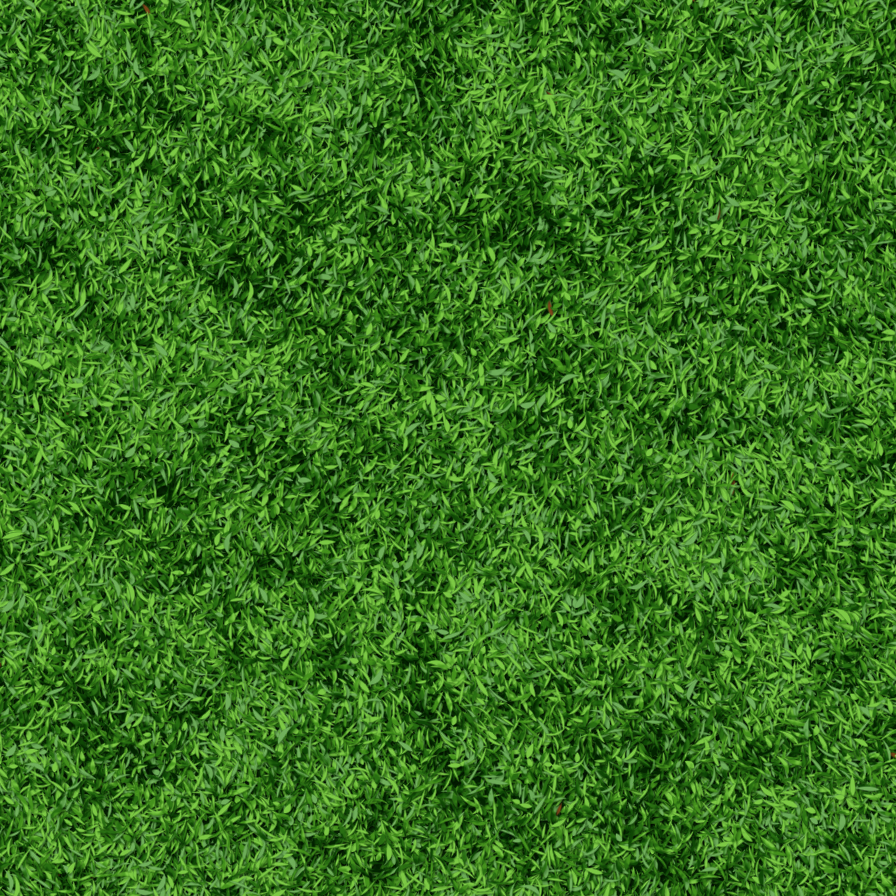
Write a WebGL 1 fragment shader that draws this texture.

```glsl
precision highp float;
uniform vec2 u_resolution;

vec4 hash4(vec2 p) {
  float seed = dot(p, vec2(127.1, 311.7));
  return fract(sin(seed + vec4(0.0, 1.7, 3.1, 4.9)) * 43758.5453);
}

float noise(vec2 p) {
  vec2 i = floor(p), f = fract(p);
  f = f * f * (3.0 - 2.0 * f);
  float low = mix(hash4(i).x, hash4(i + vec2(1.0, 0.0)).x, f.x);
  float high = mix(hash4(i + vec2(0.0, 1.0)).x, hash4(i + 1.0).x, f.x);
  return mix(low, high, f.y);
}

// Greens from deep shade to sunlit tip
vec3 grassColor(float tone) {
  vec3 c = vec3(0.01, 0.14, 0.0);
  c = mix(c, vec3(0.06, 0.28, 0.02), smoothstep(0.02, 0.18, tone));
  c = mix(c, vec3(0.16, 0.43, 0.07), smoothstep(0.22, 0.38, tone));
  c = mix(c, vec3(0.27, 0.57, 0.11), smoothstep(0.46, 0.62, tone));
  return mix(c, vec3(0.49, 0.79, 0.27), smoothstep(0.68, 0.90, tone));
}

// Signed distance to a bent, tapered blade centred at the origin
float bladeDistance(vec2 q, float halfLength, float halfWidth, float bend) {
  float v = q.y / halfLength;
  float x = q.x - bend * q.y * q.y;
  return abs(x) - halfWidth * (1.0 - v * v) * (1.0 - 0.3 * v);
}

float coverage(float dist, float v, float blur) {
  return clamp(0.5 - dist / blur, 0.0, 1.0) * (1.0 - smoothstep(0.8, 1.1, abs(v)));
}

void main() {
  vec2 p = gl_FragCoord.xy / u_resolution.y;
  float blur = max(0.0019, 1.0 / u_resolution.y);

  // Clumps, hollows and fine mottling shared by all blades
  float patchTone = 0.34 * (noise(p * 38.0) - 0.5) + 0.34 * (noise(p * 19.0 + 5.0) - 0.5);
  patchTone += 0.16 * (noise(p * 7.0 + 9.0) - 0.5);
  float mottle = 0.34 * (noise(p * 210.0 + 3.0) - 0.5);
  float patchLean = 1.3 * (noise(p * 4.0 + 31.0) - 0.5);
  vec3 color = mix(vec3(0.0, 0.07, 0.0), vec3(0.05, 0.22, 0.02), noise(p * 150.0));

  // Layers of blades, from the ground up
  for (int layer = 0; layer < 15; layer++) {
    float depth = float(layer) / 14.0;
    vec2 grid = p * 60.0 + float(layer) * vec2(0.37, 0.61);
    vec2 cell = floor(grid);
    for (int j = -1; j <= 1; j++) {
      for (int i = -1; i <= 1; i++) {
        vec2 id = cell + vec2(float(i), float(j));
        vec4 place = hash4(id + float(layer) * vec2(17.3, 5.9));
        vec4 look = hash4(id + float(layer) * vec2(7.7, 23.1) + 71.0);

        float angle = (place.z + place.w - 1.0) * 2.0 + patchLean;
        vec2 along = vec2(sin(angle), cos(angle));
        vec2 across = vec2(along.y, -along.x);
        vec2 offset = (grid - id - place.xy) / 60.0;
        vec2 q = vec2(dot(offset, across), dot(offset, along));

        float halfLength = mix(0.005, 0.015, look.x);
        float halfWidth = 0.0013 + 0.0021 * look.y * look.y * look.y;
        float bend = (look.z - 0.5) * 50.0;
        float v = q.y / halfLength;

        // Soft shadow cast to the lower right
        vec2 shift = vec2(-0.001, 0.0012);
        vec2 s = q + vec2(dot(shift, across), dot(shift, along));
        float shade = coverage(bladeDistance(s, halfLength, halfWidth, bend), s.y / halfLength, 0.005);
        color *= 1.0 - shade * vec3(0.46, 0.36, 0.50);

        // Blade lit towards its tip and along one side
        float side = clamp((q.x - bend * q.y * q.y) / halfWidth, -1.0, 1.0);
        float tone = look.w * 1.0 + 0.26 * depth - 0.06 + 0.14 * v + 0.08 * side + patchTone + mottle;
        vec3 blade = grassColor(tone);
        float pale = step(0.80, fract(look.y * 13.0 + look.z)) * smoothstep(0.35, 0.6, tone);
        blade = mix(blade, vec3(0.44, 0.68, 0.37), 0.9 * pale);
        float dry = step(0.9988, fract(place.x * 7.0 + look.x * 11.0));
        blade = mix(blade, vec3(0.48, 0.27, 0.10), dry);
        color = mix(color, blade, coverage(bladeDistance(q, halfLength, halfWidth, bend), v, blur));
      }
    }
  }
  gl_FragColor = vec4(color, 1.0);
}
```
